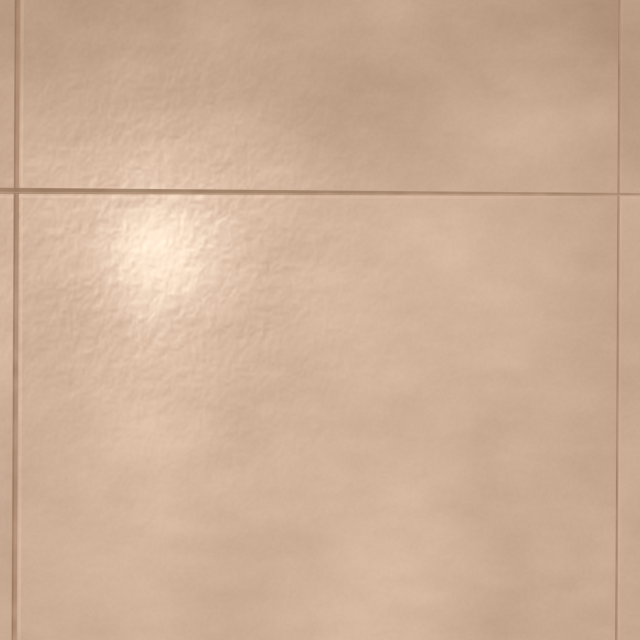
A Shadertoy shader for this texture:

```glsl
// Glossy beige ceramic wall tiles with thin grout joints and a soft lamp glare.

float hash(vec2 p) {
    vec3 q = fract(vec3(p.xyx) * 0.1031);
    q += dot(q, q.yzx + 33.33);
    return fract((q.x + q.y) * q.z);
}

float noise(vec2 p) {
    vec2 i = floor(p), f = fract(p);
    f = f * f * (3.0 - 2.0 * f);
    return mix(mix(hash(i), hash(i + vec2(1, 0)), f.x),
               mix(hash(i + vec2(0, 1)), hash(i + vec2(1, 1)), f.x), f.y);
}

float fbm(vec2 p) {
    float sum = 0.0, amp = 0.5;
    for (int k = 0; k < 5; k++) {
        sum += amp * noise(p);
        p = mat2(1.6, 1.2, -1.2, 1.6) * p + 7.3;
        amp *= 0.5;
    }
    return sum;
}

// Height of the fine, hammered glaze
float glaze(vec2 p) {
    p += 0.008 * vec2(noise(p * 40.0), noise(p * 40.0 + 19.0));
    return 0.6 * noise(p * vec2(85, 75) + 11.0) + 0.4 * noise(p * vec2(170, 150) + 50.0);
}

// Coverage of a line of the given width at signed distance d
float line(float d, float width, float blur) {
    return 1.0 - smoothstep(-blur, blur, abs(d) - 0.5 * width);
}

void mainImage(out vec4 fragColor, in vec2 fragCoord) {
    vec2 uv = fragCoord / iResolution.xy;
    float blur = max(0.0012, 0.8 / iResolution.y);

    // Slightly skewed tile grid: signed distance to the nearest joint
    const float pitch = 0.941;
    vec2 grid = (uv - vec2(0.022 + 0.005 * uv.y, 0.702 - 0.006 * uv.x)) / pitch;
    vec2 tile = floor(grid);
    vec2 joint = (grid - floor(grid + 0.5)) * pitch;

    // Broad shading, darker towards the top and right
    float tone = 0.757 + 0.063 * smoothstep(1.0, 0.55, uv.y)
               - 0.035 * smoothstep(0.6, 1.0, uv.x)
               - 0.02 * smoothstep(0.3, 0.0, uv.x);

    // Cloudy mottling, shifted per tile, with faint horizontal streaks
    vec2 cloudPos = uv + tile * 3.7;
    tone += 0.13 * (fbm(cloudPos * 5.0 + 4.0) - 0.48);
    tone += 0.035 * (fbm(cloudPos * vec2(14, 38)) - 0.48);
    tone += 0.012 * (noise(uv * 260.0) - 0.5);

    // Lamp glare, broken up by the glaze relief
    vec2 fromLamp = uv - vec2(0.245, 0.61);
    float d2 = dot(fromLamp * vec2(1.0, 0.92), fromLamp * vec2(1.0, 0.92));
    float relief = glaze(uv) - glaze(uv + vec2(-0.003, 0.004));
    tone += 0.105 * exp(-d2 / 0.042) + 0.10 * exp(-d2 / 0.006);
    tone += relief * (0.008 + 0.12 * exp(-d2 / 0.06));

    float shine = smoothstep(0.85, 1.0, tone);
    vec3 color = vec3(tone) - mix(vec3(0.0, 0.12, 0.21), vec3(0.0, 0.09, 0.18), shine);

    // Joints narrow towards the right; pale bevels flank the dark grout
    vec2 width = vec2(mix(0.0085, 0.0035, uv.x), mix(0.0095, 0.0045, uv.x));
    float bevel = max(line(joint.x - width.x, 0.004, blur),
                      line(joint.y + width.y, 0.004, blur));
    color += 0.035 * bevel * (1.0 - 0.7 * uv.x);

    float wear = 0.06 * (noise(uv * 45.0) - 0.5);
    vec3 groutX = vec3(0.68, 0.55, 0.45) + wear;
    vec3 groutY = mix(vec3(0.60, 0.48, 0.38), vec3(0.65, 0.53, 0.43), uv.x) + wear;
    groutX -= 0.07 * line(joint.x + 0.3 * width.x, 0.3 * width.x, blur);
    groutY += 0.08 * line(joint.y + 0.3 * width.y, 0.3 * width.y, blur);
    color = mix(color, groutX, 0.9 * line(joint.x, width.x, blur));
    color = mix(color, groutY, 0.9 * line(joint.y, width.y, blur));

    fragColor = vec4(clamp(color, 0.0, 1.0), 1.0);
}
```
